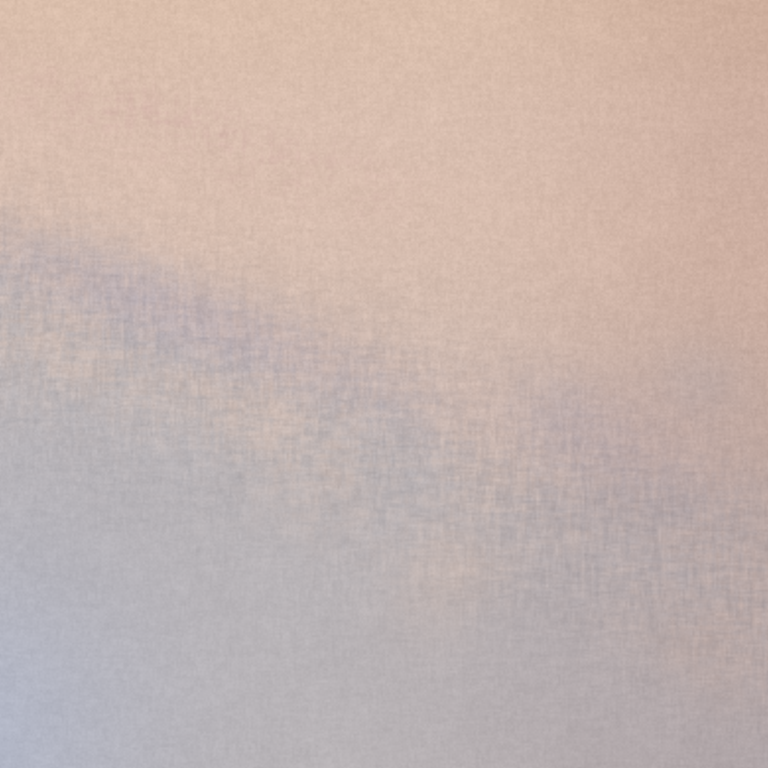
A three.js fragment shader for this background:

```glsl
// A woven canvas with a peach wash above a cool grey wash, meeting on a
// falling diagonal. Broad gradients set the colour, soft patches and noise
// break the seam, and crossed stretched noise makes the threads.
varying vec2 vUv;

float hash(vec2 p) {
  vec3 q = fract(vec3(p.xyx) * 0.1031);
  q += dot(q, q.yzx + 33.33);
  return fract((q.x + q.y) * q.z);
}

float noise(vec2 p) {
  vec2 cell = floor(p);
  vec2 f = fract(p);
  f = f * f * (3.0 - 2.0 * f);
  float low = mix(hash(cell), hash(cell + vec2(1.0, 0.0)), f.x);
  float high = mix(hash(cell + vec2(0.0, 1.0)), hash(cell + vec2(1.0, 1.0)), f.x);
  return mix(low, high, f.y);
}

// Layered noise centred on zero
float cloud(vec2 p) {
  float sum = 0.0;
  float gain = 0.5;
  for (int i = 0; i < 5; i++) {
    sum += gain * (noise(p) - 0.5);
    p = p * 2.03 + vec2(17.3, 9.1);
    gain *= 0.6;
  }
  return sum;
}

// Soft ellipse, tilted by a slope
float patchAt(vec2 p, vec2 center, vec2 radius, float slope) {
  vec2 d = p - center;
  d.y -= slope * d.x;
  d /= radius;
  return exp(-dot(d, d));
}

// Crossed vertical and horizontal threads, centred on zero
float weave(vec2 p, float count) {
  float warp = noise(p * vec2(count, count * 0.25));
  float weft = noise(p * vec2(count * 0.25, count) + 41.0);
  return warp + weft - 1.0;
}

vec3 peachWash(vec2 p) {
  vec3 beige = vec3(0.785, 0.715, 0.685);
  vec3 peach = vec3(0.855, 0.75, 0.69);
  vec3 apricot = vec3(0.86, 0.745, 0.66);
  vec3 color = mix(beige, peach, smoothstep(0.42, 0.85, p.y + 0.15 * p.x));
  color = mix(color, apricot, 0.7 * smoothstep(0.8, 1.05, p.y));
  float rightShade = smoothstep(0.55, 1.05, p.x);
  return color - rightShade * vec3(0.05, 0.065, 0.06);
}

vec3 greyWash(vec2 p) {
  vec3 silver = vec3(0.72, 0.703, 0.715);
  vec3 mauve = vec3(0.69, 0.652, 0.662);
  vec3 blue = vec3(0.69, 0.715, 0.785);
  vec3 color = mix(silver, mauve, smoothstep(0.35, 1.0, p.x));
  return mix(color, blue, patchAt(p, vec2(-0.08, 0.02), vec2(0.27, 0.28), 0.0));
}

// Shift of the seam: positive is warm, negative is cool
float seamPatches(vec2 p) {
  float warm = 0.10 * patchAt(p, vec2(0.05, 0.54), vec2(0.10, 0.05), -0.2);
  warm += 0.30 * patchAt(p, vec2(0.38, 0.40), vec2(0.08, 0.09), -0.4);
  warm += 0.48 * patchAt(p, vec2(0.58, 0.25), vec2(0.08, 0.09), 0.2);
  warm += 0.22 * patchAt(p, vec2(0.62, 0.41), vec2(0.07, 0.06), 0.0);
  warm += 0.34 * patchAt(p, vec2(0.93, 0.14), vec2(0.13, 0.08), -0.4);
  float cool = 0.55 * patchAt(p, vec2(0.22, 0.595), vec2(0.26, 0.07), -0.32);
  cool += 0.28 * patchAt(p, vec2(0.50, 0.42), vec2(0.10, 0.08), -0.4);
  cool += 0.45 * patchAt(p, vec2(0.74, 0.465), vec2(0.09, 0.06), -0.3);
  cool += 0.40 * patchAt(p, vec2(0.91, 0.50), vec2(0.07, 0.06), 0.0);
  cool += 0.40 * patchAt(p, vec2(0.85, 0.34), vec2(0.20, 0.09), -0.15);
  return warm - cool;
}

void main() {
  vec2 p = vUv;
  float threads = weave(p, 170.0);
  float fineThreads = weave(p + 3.7, 320.0);

  // Diagonal seam between the washes
  float height = p.y - (0.60 - 0.36 * p.x);
  float band = exp(-pow(height / 0.17, 2.0));
  float warmth = smoothstep(-0.20, 0.18, height) + seamPatches(p);
  warmth += band * (0.45 * cloud(p * vec2(11.0, 13.0)) + 0.30 * threads);
  warmth = smoothstep(-0.15, 1.1, warmth);
  vec3 color = mix(greyWash(p), peachWash(p), warmth);

  // Lilac bruise along the upper edge of the seam
  float bruise = patchAt(p, vec2(0.25, 0.59), vec2(0.32, 0.06), -0.34);
  bruise += 0.7 * patchAt(p, vec2(0.80, 0.44), vec2(0.17, 0.09), -0.2);
  color -= bruise * (1.0 - 0.6 * warmth) * vec3(0.008, 0.028, 0.012);

  // Faint rosy scuffs in the peach wash
  float scuff = patchAt(p, vec2(0.24, 0.83), vec2(0.28, 0.05), -0.3);
  color -= scuff * max(threads + 0.15, 0.0) * vec3(0.03, 0.05, 0.03);

  // Thread relief, blotches and grain
  float relief = mix(0.014, 0.036, band);
  color += relief * (0.6 * threads + 0.9 * fineThreads);
  color += 0.018 * cloud(p * 14.0);
  float grain = noise(p * 240.0) + noise(p * 390.0 + 7.0) - 1.0;
  color += mix(0.018, 0.026, smoothstep(0.25, 0.6, p.y)) * grain;

  gl_FragColor = vec4(clamp(color, 0.0, 1.0), 1.0);
}
```
